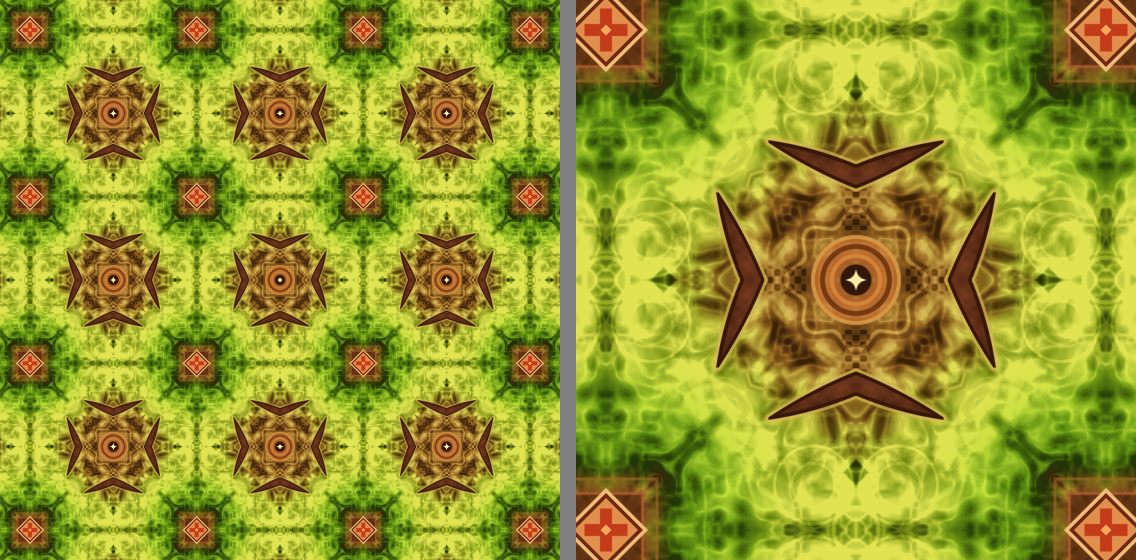
Left, the full canvas; right, a detail of the centre.
Write a WebGL 1 fragment shader that draws this pattern.

```glsl
precision highp float;
// Kaleidoscopic tiling of amber star medallions and mossy green rosettes.
uniform vec2 u_resolution;

float hash(vec2 p) {
  return fract(sin(dot(p, vec2(127.1, 311.7))) * 43758.55);
}

float noise(vec2 p) {
  vec2 i = floor(p), f = fract(p);
  f = f * f * (3.0 - 2.0 * f);
  return mix(mix(hash(i), hash(i + vec2(1, 0)), f.x),
             mix(hash(i + vec2(0, 1)), hash(i + vec2(1, 1)), f.x), f.y);
}

float fbm(vec2 p) {
  float sum = 0.0, amp = 0.53;
  for (int i = 0; i < 4; i++) {
    sum += amp * noise(p);
    p = mat2(1.6, 1.2, -1.2, 1.6) * p + 3.7;
    amp *= 0.5;
  }
  return sum;
}

float fill(float d, float soft) { return 1.0 - smoothstep(-soft, soft, d); }
float line(float d, float halfWidth, float soft) { return fill(abs(d) - halfWidth, soft); }

vec3 ramp(vec3 dark, vec3 mid, vec3 pale, float v) {
  return mix(mix(dark, mid, clamp(v * 2.0, 0.0, 1.0)), pale, clamp(v * 2.0 - 1.0, 0.0, 1.0));
}

void main() {
  // Repeating cell, folded over both axes and the diagonal
  float unit = 3.36 / min(u_resolution.x, u_resolution.y);
  float aa = 0.75 * unit;
  vec2 p = (gl_FragCoord.xy - 0.5 * u_resolution) * unit;
  vec2 a = abs(p - floor(p + 0.5));
  vec2 c = vec2(max(a.x, a.y), min(a.x, a.y));
  vec2 g = 0.5 - a;
  float r = length(a), rg = length(g);
  float square = max(g.x, g.y), diamond = g.x + g.y;

  // Mossy grain and curling veins
  vec2 w = c + 0.035 * vec2(noise(c * 22.0), noise(c * 22.0 + 9.0));
  float grain = fbm(w * 25.0);
  float veins = pow(1.0 - abs(2.0 * noise(w * 42.0 + 5.0) - 1.0), 2.0);

  // Broad light and warmth
  float light = mix(0.06, 0.73, smoothstep(0.1, 0.36, rg));
  float star = 1.0 - smoothstep(0.19, 0.4, c.x + 0.65 * c.y + 0.22 * (grain - 0.5));
  float core = 1.0 - smoothstep(0.07, 0.14, square + 0.05 * (grain - 0.5));
  light = mix(light, 0.5, star);
  light = mix(light, 0.28, core);

  // Pale bubbles, small rings and dark buds between medallions
  float bubble = length(c - vec2(0.41, 0.085)) - 0.078;
  light += 0.13 * fill(bubble, 0.015) + 0.2 * line(bubble, 0.003, aa);
  light += 0.14 * line(bubble + 0.035, 0.003, aa);
  float knot = length(c - vec2(0.5, 0.0));
  light += 0.25 * line(knot - 0.045, 0.004, aa) + 0.2 * line(knot - 0.02, 0.003, aa);
  float bud = abs(c.x - 0.385) + c.y - 0.026;
  float leaf = length((c - vec2(0.5, 0.105)) * vec2(2.2, 1.0)) - 0.042;
  light -= 0.65 * fill(bud, 0.006) + 0.38 * fill(leaf, 0.012);

  // Scalloped rings, axis ladder and shaded hollows in the star
  float scallop = r - 0.125 - 0.014 * cos(8.0 * atan(c.y, c.x));
  light += 0.3 * line(scallop, 0.004, aa) - 0.2 * line(scallop - 0.012, 0.005, aa);
  float ladder = fill(c.y - 0.028, 0.006) * step(0.1, c.x) * fill(c.x - 0.19, 0.01);
  light -= ladder * 0.35 * smoothstep(-0.2, 0.5, sin(c.x * 230.0) * cos(c.y * 210.0));
  light -= 0.4 * fill(length(c - vec2(0.145, 0.105)) - 0.025, 0.012);

  // Green and amber palettes
  float v = light + 1.25 * (grain - 0.5) + 0.32 * (veins - 0.35);
  vec3 moss = ramp(vec3(0.16, 0.21, 0.03), vec3(0.53, 0.62, 0.1), vec3(0.88, 0.89, 0.32), v);
  vec3 fresh = ramp(vec3(0.13, 0.22, 0.02), vec3(0.4, 0.59, 0.07), vec3(0.76, 0.88, 0.22), v);
  vec3 amber = ramp(vec3(0.24, 0.12, 0.03), vec3(0.59, 0.37, 0.13), vec3(0.85, 0.7, 0.35), v);
  vec3 color = mix(fresh, moss, smoothstep(0.24, 0.39, rg));
  color = mix(color, amber, max(0.92 * star, core));

  // Medallion hub
  float hub = fill(r - 0.088, aa);
  color = mix(color, vec3(0.73, 0.41, 0.17) * (0.75 + 0.5 * grain), 0.7 * hub);
  color = mix(color, vec3(0.88, 0.63, 0.3), 0.75 * line(r - 0.086, 0.004, aa));
  color = mix(color, vec3(0.36, 0.15, 0.05), 0.75 * line(r - 0.067, 0.005, aa));
  color = mix(color, vec3(0.87, 0.53, 0.25), 0.8 * line(r - 0.048, 0.004, aa));
  color = mix(color, vec3(0.2, 0.09, 0.04), fill(r - 0.031, aa));
  float spark = sqrt(c.x) + sqrt(c.y) - 0.165;
  color = mix(color, vec3(1.0, 0.93, 0.67), fill(spark, 0.02));

  // Four bent, tapering blades with pale rims
  float t = c.y / 0.172;
  float halfWidth = 0.021 * (1.0 - t) * (1.0 + 1.1 * t);
  float spine = c.x - mix(0.207, 0.276, t);
  float blade = max(0.92 * (abs(spine) - halfWidth), c.y - 0.172);
  color = mix(color, vec3(0.84, 0.72, 0.32), 0.7 * fill(blade - 0.009, aa));
  color = mix(color, vec3(0.21, 0.09, 0.03), fill(blade - 0.003, aa));
  color = mix(color, vec3(0.37, 0.18, 0.09) * (0.6 + 0.8 * grain), fill(blade + 0.004, aa));

  // Rosette heart: square frames, diamond and red cross
  color = mix(color, vec3(0.66, 0.42, 0.16), 0.55 * line(square - 0.102, 0.003, aa));
  color = mix(color, vec3(0.32, 0.15, 0.06), 0.6 * fill(square - 0.074, aa));
  color = mix(color, vec3(0.74, 0.4, 0.19), 0.65 * line(square - 0.073, 0.003, aa));
  color = mix(color, vec3(0.95, 0.74, 0.47), fill(diamond - 0.084, aa));
  color = mix(color, vec3(0.42, 0.16, 0.08), fill(diamond - 0.074, aa));
  color = mix(color, vec3(0.88, 0.56, 0.3), fill(diamond - 0.064, aa));
  float cross = max(min(g.x, g.y) - 0.012, square - 0.043);
  color = mix(color, vec3(0.77, 0.23, 0.1), fill(cross, aa));
  color = mix(color, vec3(0.96, 0.66, 0.36), fill(diamond - 0.011, aa));

  gl_FragColor = vec4(clamp(color, 0.0, 1.0), 1.0);
}
```
